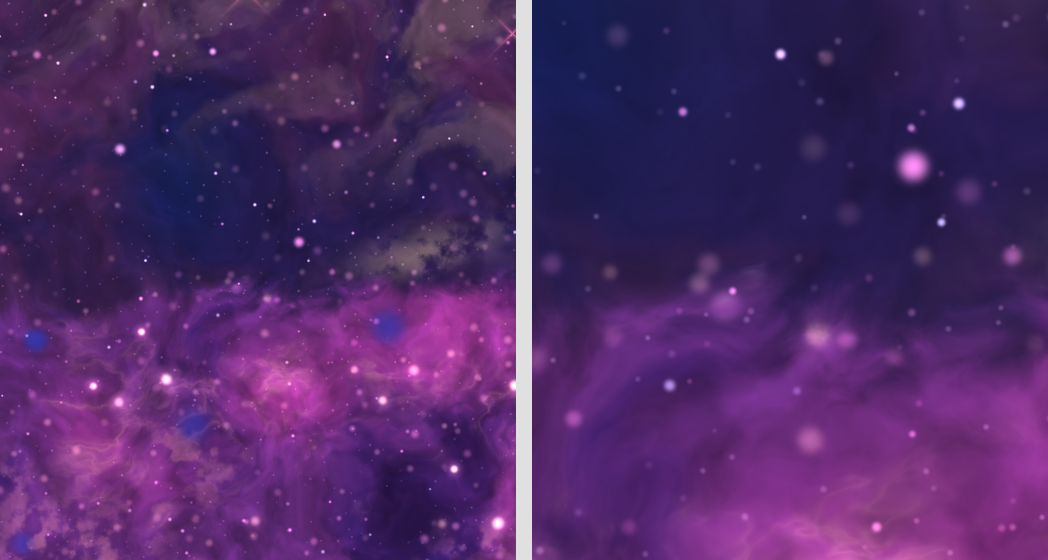
Left: the whole. Right: its middle third, enlarged.
This texture is drawn by a WebGL 1 fragment shader. Its source:

```glsl
precision highp float;
// Violet nebula: dusky navy sky above a glowing magenta cloud bank, with scattered stars.
uniform vec2 u_resolution;

#define CLOUD_SCALE 5.5
#define WARP 0.35
#define BANK_HEIGHT 0.435
#define BANK_SLOPE 0.065
#define BANK_SOFTNESS 0.028
#define FILAMENT_GAIN 0.85
#define TUFT_GAIN 0.75
#define DUST_GAIN 0.75
#define MOTTLE 0.75
#define STAR_RADIUS 0.0030
#define BLOB_RADIUS 0.0066
#define GLOW_RADIUS 0.028

const vec3 NAVY    = vec3(0.140, 0.100, 0.290);
const vec3 PLUM    = vec3(0.300, 0.145, 0.320);
const vec3 DEEP    = vec3(0.050, 0.120, 0.350);
const vec3 ASH     = vec3(0.440, 0.330, 0.400);
const vec3 INDIGO  = vec3(0.190, 0.095, 0.350);
const vec3 VIOLET  = vec3(0.380, 0.165, 0.470);
const vec3 MAGENTA = vec3(0.660, 0.210, 0.590);
const vec3 ROSE    = vec3(0.760, 0.440, 0.620);
const vec3 BLUE    = vec3(0.180, 0.230, 0.740);
const vec3 CREAM   = vec3(1.000, 0.820, 0.600);
const vec3 PINK    = vec3(0.950, 0.480, 0.740);
const vec3 ICE     = vec3(0.800, 0.800, 0.950);

vec3 hash3(vec2 p) {
  vec3 q = fract(p.xyx * vec3(0.1031, 0.1030, 0.0973));
  q += dot(q, q.yxz + 33.33);
  return fract((q.xxy + q.yzz) * q.zyx);
}

float noise(vec2 p) {
  vec2 i = floor(p), f = fract(p);
  f = f * f * (3.0 - 2.0 * f);
  return mix(mix(hash3(i).x, hash3(i + vec2(1, 0)).x, f.x),
             mix(hash3(i + vec2(0, 1)).x, hash3(i + vec2(1, 1)).x, f.x), f.y);
}

float fbm(vec2 p) {
  float sum = 0.0, amp = 0.52;
  for (int i = 0; i < 5; i++) {
    sum += amp * noise(p);
    p = mat2(1.6, 1.2, -1.2, 1.6) * p + 7.3;
    amp *= 0.5;
  }
  return sum;
}

// Soft elliptical spot
float spot(vec2 p, vec2 center, vec2 radius) {
  vec2 q = (p - center) / radius;
  return exp(-dot(q, q));
}

// Diagonal diffraction cross
float spikes(vec2 q) {
  float arm = min(abs(q.x + q.y), abs(q.x - q.y));
  return exp(-arm * 260.0 - length(q) * 45.0);
}

// Flat-topped points jittered on a grid, each tinted between two colours
vec3 scatter(vec2 p, float cells, float density, float radius, float seed, vec3 tintA, vec3 tintB) {
  vec3 sum = vec3(0.0);
  vec2 cell = floor(p * cells);
  for (int y = -1; y <= 1; y++) {
    for (int x = -1; x <= 1; x++) {
      vec2 id = cell + vec2(x, y);
      vec3 place = hash3(id + seed);
      vec3 look = hash3(id + seed + 57.0);
      vec2 d = (p - (id + place.xy) / cells) / (radius * mix(0.65, 1.15, look.x));
      float r2 = dot(d, d);
      sum += step(place.z, density) * exp(-r2 * (0.6 + 0.4 * r2)) * mix(0.3, 1.0, look.y) * mix(tintA, tintB, look.z);
    }
  }
  return sum;
}

void main() {
  vec2 p = gl_FragCoord.xy / u_resolution.y;
  vec2 warp = vec2(fbm(p * 5.0 + 3.0), fbm(p * 5.0 + 19.0)) - 0.5;
  float cloud = fbm(p * CLOUD_SCALE + warp * WARP * CLOUD_SCALE);
  vec2 along = mat2(0.89, -0.46, 0.46, 0.89) * p;
  float streak = fbm(along * vec2(7.0, 16.0) + warp * 3.0 + 11.0);
  float mottle = fbm(p * 24.0 + warp * 5.0) - 0.5;

  // Dark upper sky with a blue basin, plum left side and ashen dust
  float basin = spot(p, vec2(0.36, 0.62), vec2(0.30, 0.20));
  float plum = 0.35 * spot(p, vec2(0.0, 0.78), vec2(0.22, 0.35));
  vec3 sky = mix(NAVY, PLUM, clamp((cloud - 0.5) * 2.6 + 0.6 + plum - basin, 0.0, 1.0));
  sky = mix(sky, DEEP, 0.65 * spot(p, vec2(0.32, 0.68), vec2(0.10, 0.14)));
  float dustArea = smoothstep(0.58, 1.08, p.y + 0.35 * (p.x - 0.4));
  sky = mix(sky, ASH, DUST_GAIN * dustArea * smoothstep(0.38, 0.72, streak));
  vec2 r = mat2(0.96, -0.28, 0.28, 0.96) * (p - vec2(0.77, 0.555) - warp * 0.06);
  float ridge = spot(r, vec2(0.0), vec2(0.13, 0.034)) * smoothstep(0.22, 0.6, fbm(p * 34.0));
  sky = mix(sky, vec3(0.57, 0.47, 0.50), 0.9 * ridge);
  sky *= 1.0 + 0.65 * MOTTLE * mottle;

  // Glowing lower bank with dark hollows
  vec2 g = p + warp * 0.16;
  float heat = spot(g, vec2(0.82, 0.41), vec2(0.19, 0.11)) + 0.8 * spot(g, vec2(0.52, 0.27), vec2(0.14, 0.09))
             + 0.6 * spot(g, vec2(0.15, 0.25), vec2(0.06, 0.08)) + 0.55 * spot(g, vec2(0.93, 0.10), vec2(0.12, 0.15))
             + 0.4 * spot(g, vec2(0.27, 0.17), vec2(0.08, 0.07));
  vec3 bank = mix(INDIGO, VIOLET, smoothstep(0.30, 0.62, cloud + 0.25 * heat));
  bank = mix(bank, MAGENTA, clamp(heat * (0.1 + 1.7 * cloud), 0.0, 1.0));

  // Rosy filaments and grainy tufts
  float vein = 1.0 - abs(2.0 * fbm(along * vec2(9.0, 17.0) + warp * 2.5) - 1.0);
  float patches = smoothstep(0.40, 0.62, fbm(p * 6.0 + 31.0));
  bank = mix(bank, ROSE, clamp(FILAMENT_GAIN * pow(vein, 9.0) * patches * (0.35 + 0.6 * heat), 0.0, 0.75));
  float tuftArea = spot(g, vec2(0.11, 0.05), vec2(0.13, 0.09)) + 0.8 * spot(g, vec2(0.30, 0.18), vec2(0.08, 0.08))
                 + 0.6 * spot(g, vec2(0.69, 0.35), vec2(0.09, 0.07)) + 0.6 * spot(g, vec2(0.85, 0.01), vec2(0.1, 0.04));
  float tuft = smoothstep(0.46, 0.72, fbm(p * 32.0 + 9.0));
  bank = mix(bank, ROSE, clamp(TUFT_GAIN * tuftArea * tuft, 0.0, 0.8));
  bank *= 1.0 + MOTTLE * mottle;
  float glow = scatter(p, 5.0, 0.45, GLOW_RADIUS, 4.0, vec3(1.0), vec3(1.0)).x;
  bank = mix(bank, BLUE, clamp(0.85 * glow, 0.0, 0.85));

  float edge = BANK_HEIGHT + BANK_SLOPE * p.x + 0.05 * (noise(p * 7.0 + 5.0) - 0.5) + (warp.y + mottle) * 0.06;
  float low = 1.0 - smoothstep(-BANK_SOFTNESS, BANK_SOFTNESS, p.y - edge);
  vec3 color = mix(sky, bank, low);

  // Faint specks, blurred blobs, then sharp and haloed stars
  color += 0.26 * scatter(p, 44.0, 0.32, 0.0021, 12.0, ICE, PINK);
  color += mix(0.34, 0.42, low) * scatter(p, 20.0, 0.42, BLOB_RADIUS, 23.0, CREAM * 0.8, PINK);
  color += mix(1.1, 0.7, low) * scatter(p, 15.0, 0.36, STAR_RADIUS, 35.0, ICE, PINK * 1.1);
  color += (1.0 - low) * scatter(p, 7.0, 0.30, 0.0078, 48.0, PINK, vec3(0.95, 0.65, 0.85));
  color += low * scatter(p, 10.0, 0.33, 0.0085, 61.0, CREAM, CREAM);
  color += low * 0.28 * scatter(p, 10.0, 0.33, 0.020, 61.0, PINK, PINK);
  color += vec3(0.7, 0.25, 0.35) * (spikes(p - vec2(0.44, 1.015)) + spikes(p - vec2(0.915, 0.94)));

  gl_FragColor = vec4(clamp(color, 0.0, 1.0), 1.0);
}
```
